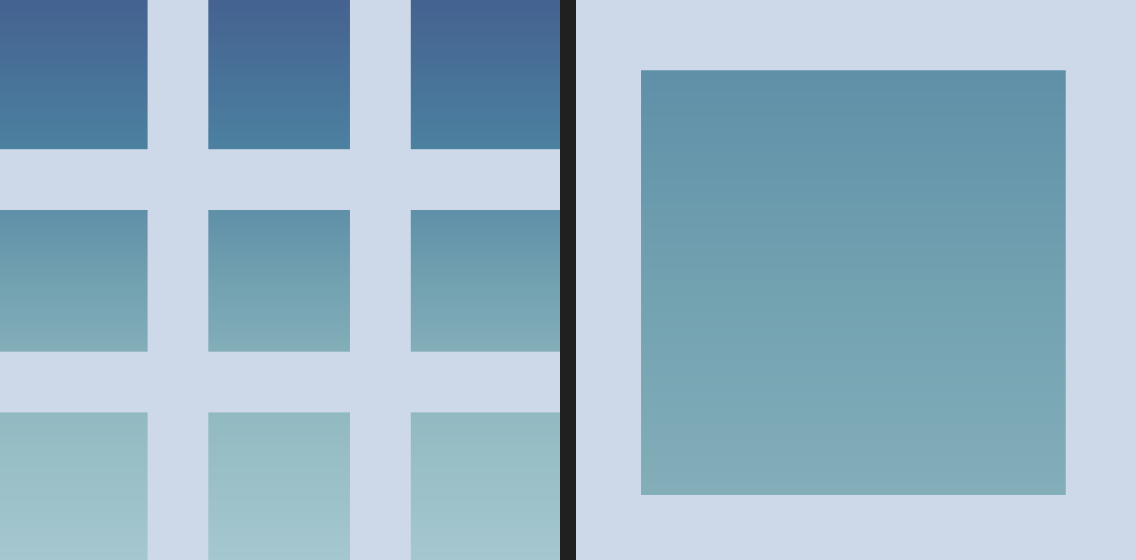
Left, the full canvas; right, a detail of the centre.
Write a Shadertoy shader that draws this pattern.

```glsl
// Pale window-like lattice over a vertical gradient from indigo to soft teal.

// Sky-to-water gradient, t running from the top (0) to the bottom (1).
vec3 waterGradient(float t) {
    vec3 stops[5] = vec3[5](
        vec3(0.270, 0.385, 0.565),
        vec3(0.295, 0.497, 0.625),
        vec3(0.445, 0.630, 0.690),
        vec3(0.575, 0.730, 0.760),
        vec3(0.645, 0.780, 0.815));
    float s = clamp(t, 0.0, 1.0) * 4.0;
    int i = min(int(s), 3);
    return mix(stops[i], stops[i + 1], s - float(i));
}

// Signed distance to the nearest of two bars on each axis, negative inside.
vec2 barDistance(vec2 uv) {
    vec2 index = clamp(round((uv - 0.3178) / 0.3613), 0.0, 1.0);
    return abs(uv - 0.3178 - index * 0.3613) - 0.0543;
}

void mainImage(out vec4 fragColor, in vec2 fragCoord) {
    vec2 uv = fragCoord / iResolution.xy;
    vec2 pixel = 1.0 / iResolution.xy;

    // Union of the upright and level bars, with one-pixel smooth edges
    vec2 pane = smoothstep(-0.5 * pixel, 0.5 * pixel, barDistance(uv));
    vec3 lattice = vec3(0.804, 0.850, 0.910);

    fragColor = vec4(mix(lattice, waterGradient(1.0 - uv.y), pane.x * pane.y), 1.0);
}
```
